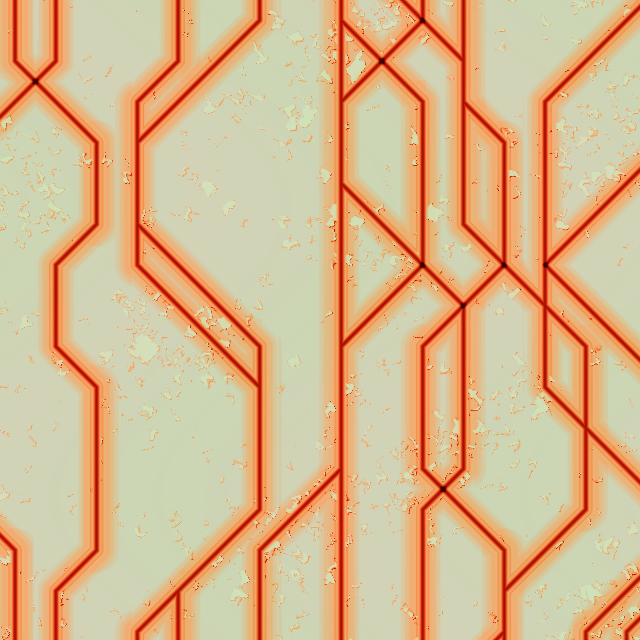
Reproduce this pattern procedurally as a three.js fragment shader.

```glsl
varying vec2 vUv;

const float PITCH = 0.0637;
const int PATHS = 11;
const int RUNS = 12;

float hash(vec2 p) {
  return fract(sin(dot(p, vec2(127.1, 311.7))) * 4375.85);
}

float bump(float x, float centre, float width) {
  float t = (x - centre) / width;
  return exp(-t * t);
}

float segmentDistance(vec2 p, vec2 a, vec2 b) {
  vec2 ab = b - a;
  float t = clamp(dot(p - a, ab) / dot(ab, ab), 0.0, 1.0);
  return length(p - a - ab * t);
}

// Distances to the vertical, rising and falling runs of wandering lattice paths
vec3 networkDistances(vec2 p, float pitch) {
  vec2 q = p / pitch - vec2(0.37, 0.2);
  vec3 nearest = vec3(9.0);
  for (int k = 0; k < PATHS; k++) {
    float path = float(k);
    vec2 a = vec2(floor(path * 1.55 + 0.3), -1.0 - floor(hash(vec2(path, 3.0)) * 5.0));
    float heading = hash(vec2(path, 7.0)) < 0.5 ? -1.0 : 1.0;
    for (int i = 0; i < RUNS; i++) {
      float pick = hash(vec2(path + 19.0, float(i)));
      bool upright = mod(float(i), 2.0) < 0.5;
      float run = upright ? 2.0 + floor(pick * 3.0) : 1.0 + floor(pick * 3.0);
      // One path stays straight, the others mostly swing back and forth
      float slope = upright || k == 5 ? 0.0 : heading;
      vec2 b = a + vec2(slope, 1.0) * run;
      float d = segmentDistance(q, a, b);
      if (slope == 0.0) nearest.x = min(nearest.x, d);
      else if (slope > 0.0) nearest.y = min(nearest.y, d);
      else nearest.z = min(nearest.z, d);
      if (!upright && hash(vec2(path, float(i) + 41.0)) > 0.2) heading = -heading;
      a = b;
    }
  }
  return nearest * pitch;
}

// Patches where the surface is more worn
float wear(vec2 p) {
  float s = sin(p.x * 13.0 + 2.0 * sin(p.y * 9.0 + 1.0)) + sin(p.y * 17.0 - p.x * 8.0 + 2.4);
  return smoothstep(0.3, 1.8, s);
}

// Cellular scatter of stretched, turned chips; negative inside
float chips(vec2 p, float cells, float sparse, float dense) {
  vec2 q = p * cells;
  float nearest = 1.0;
  for (int y = -1; y <= 1; y++) {
    for (int x = -1; x <= 1; x++) {
      vec2 id = floor(q) + vec2(float(x), float(y));
      float pick = hash(id + cells);
      if (pick < mix(sparse, dense, wear(id / cells))) {
        vec2 jitter = vec2(hash(id + 5.3), hash(id + 11.9));
        float angle = 6.2832 * hash(id + 23.7);
        vec2 v = q - id - 0.15 - 0.7 * jitter;
        v = vec2(dot(v, vec2(cos(angle), sin(angle))), dot(v, vec2(-sin(angle), cos(angle))));
        v.y *= 1.0 + 1.8 * jitter.x;
        nearest = min(nearest, length(v) - mix(0.18, 0.46, jitter.y));
      }
    }
  }
  return nearest / cells;
}

float flakes(vec2 p) {
  // Layered sines make the outlines ragged
  vec2 w = p + 0.0045 * sin(p.yx * vec2(210.0, 180.0) + 3.0 * sin(p * 95.0));
  w += 0.0018 * sin(w.yx * vec2(560.0, 610.0) + 2.0 * sin(w * 330.0));
  float d = chips(w, 14.0, 0.015, 0.12);
  d = min(d, chips(w, 38.0, 0.07, 0.45));
  return min(d, chips(w, 85.0, 0.05, 0.28));
}

vec3 heatColour(float h) {
  float s = h * 5.0;
  vec3 c = mix(vec3(0.81, 0.83, 0.71), vec3(0.88, 0.74, 0.54), clamp(s, 0.0, 1.0));
  c = mix(c, vec3(0.95, 0.67, 0.42), clamp(s - 1.0, 0.0, 1.0));
  c = mix(c, vec3(0.95, 0.52, 0.25), clamp(s - 2.0, 0.0, 1.0));
  c = mix(c, vec3(0.85, 0.18, 0.07), clamp(s - 3.0, 0.0, 1.0));
  c = mix(c, vec3(0.63, 0.05, 0.0), clamp(s - 4.0, 0.0, 1.0));
  return mix(c, vec3(0.2, 0.0, 0.0), clamp(s - 5.0, 0.0, 1.0));
}

// Dark groove, fine parallel contours and a fading halo
float grooveHeat(float d) {
  float h = 0.36 * (1.0 - smoothstep(0.0, 0.0048, d));
  h += 0.30 * (1.0 - smoothstep(0.003, 0.013, d));
  h += 0.33 * (1.0 - smoothstep(0.011, 0.032, d));
  h -= 0.13 * bump(d, 0.0063, 0.0012);
  h += 0.12 * bump(d, 0.0098, 0.0012);
  return h + 0.05 * bump(d, 0.0185, 0.0015) + 0.04 * bump(d, 0.026, 0.0015);
}

void main() {
  vec3 family = networkDistances(vUv, PITCH);
  float d = min(family.x, min(family.y, family.z));
  float heat = grooveHeat(d);

  // Wider flat bands beside some upright runs
  float banded = smoothstep(-0.1, 0.1, sin(vUv.x * 41.0 + 1.0));
  heat += 0.09 * banded * (1.0 - smoothstep(0.033, 0.036, family.x)) * smoothstep(0.012, 0.016, d);

  // Chips clear the halo and carry a relief rim
  float flake = flakes(vUv);
  float relief = clamp((flakes(vUv + vec2(0.0014, -0.0014)) - flake) / 0.002, -1.0, 1.0);
  float clearOfGroove = smoothstep(0.005, 0.010, d);
  float inside = (1.0 - smoothstep(-0.0015, 0.0008, flake)) * clearOfGroove;
  float rim = bump(flake, 0.0004, 0.0013) * clearOfGroove;
  heat = mix(heat, heat * 0.35, inside) + rim * (0.26 + 0.24 * relief);

  // Dark knots where rising and falling runs meet
  float knot = 1.0 - smoothstep(0.002, 0.0075, length(family.yz));
  vec3 colour = heatColour(heat + 0.3 * knot);
  colour = mix(colour, vec3(0.83, 0.91, 0.74), inside * (1.0 - rim) * 0.6);
  colour += 0.012 * sin(vUv.x * 11.0 + 2.0 * sin(vUv.y * 7.0)) * vec3(1.0, -0.4, 0.3);
  gl_FragColor = vec4(colour, 1.0);
}
```
